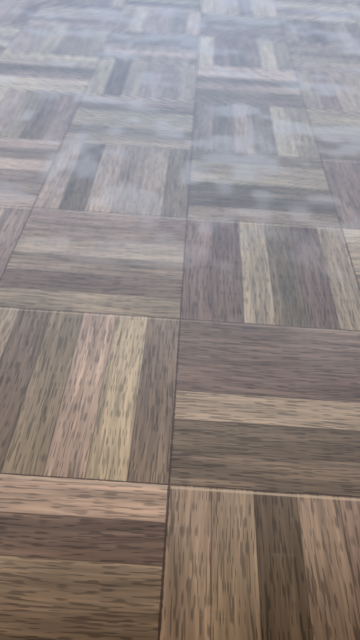
Write a WebGL 1 fragment shader that draws this texture.

```glsl
precision highp float;
// Worn mosaic parquet seen in perspective: square tiles of six strips whose
// direction alternates like a checkerboard. Each pixel averages a small grid of
// floor samples, widened with distance for defocus, then pale window haze is added.

uniform vec2 u_resolution;

// View, in units of canvas height
const float HORIZON = 1.3125;      // height of the vanishing line
const float ROLL = 0.067;          // tilt of the camera
const float VANISH_X = 0.336;      // where the column seams converge
const float TILE_WIDTH = 0.37;     // tile width per unit of depth
const float ROW_START = 0.934;     // inverse depth of row zero
const float ROW_STEP = 0.2995;     // inverse depth per row
const float FAR_BLUR = 0.006;

// Floor, in units of one tile
const float STRIPS = 6.0;
const vec2 SEAM_WIDTH = vec2(0.009, 0.006);
const float STRIP_GAP = 0.03;
const float GRAIN = 0.13;
const float FIBRE = 0.24;
const float PORES = 0.24;

const vec3 DARK_OAK = vec3(0.325, 0.255, 0.205);
const vec3 LIGHT_OAK = vec3(0.665, 0.565, 0.455);
const vec3 ROSE_TINT = vec3(1.03, 0.97, 0.98);
const vec3 HONEY_TINT = vec3(1.01, 1.01, 0.94);
const vec3 SEAM_COLOR = vec3(0.23, 0.17, 0.13);
const vec3 SCUFF_COLOR = vec3(0.66, 0.62, 0.59);

// Light: exposure rises and a cool veil thickens towards the window
const float NEAR_EXPOSURE = 0.83;
const float EXPOSURE_RISE = 0.70;
const vec3 HAZE_COLOR = vec3(0.63, 0.74, 0.895);
const float HAZE = 0.60;

float hash(vec2 p) {
  return fract(sin(dot(p, vec2(127.1, 311.7))) * 43758.5453);
}

float noise(vec2 p) {
  vec2 i = floor(p), f = fract(p);
  f = f * f * (3.0 - 2.0 * f);
  return mix(mix(hash(i), hash(i + vec2(1.0, 0.0)), f.x),
             mix(hash(i + vec2(0.0, 1.0)), hash(i + 1.0), f.x), f.y);
}

// Canvas position to floor position, one unit per tile
vec2 floorPoint(vec2 p) {
  float depth = HORIZON - p.y - ROLL * (p.x - 0.281);
  return vec2((p.x - VANISH_X + ROLL * depth) / (TILE_WIDTH * depth),
              (1.0 / depth - ROW_START) / ROW_STEP);
}

// Colour of one strip; g.x runs across the tile and g.y along the strips
vec3 stripWood(vec2 g, vec2 tile) {
  float strip = floor(g.x * STRIPS);
  vec2 key = tile * vec2(7.0, 13.0) + vec2(strip * 3.0, strip * 5.0);
  float tone = hash(key + 0.37);
  float tint = hash(key + 4.71);
  vec2 seed = vec2(tone, tint) * 60.0;

  float bend = noise(g * vec2(4.0, 1.7) + seed) * 0.035;
  float x = g.x + bend;
  float streak = noise(vec2(x * 48.0, g.y * 2.0) + seed);
  float fibre = noise(vec2(x * 120.0, g.y * 7.0) + seed.yx);
  float pore = noise(vec2(x * 190.0, g.y * 20.0) + seed);
  float cloud = noise(g * vec2(9.0, 3.0) + seed.yx);

  vec3 wood = mix(DARK_OAK, LIGHT_OAK, 0.06 + 0.82 * tone + 0.24 * (cloud - 0.5));
  wood *= mix(ROSE_TINT, HONEY_TINT, tint);
  wood *= 1.0 + GRAIN * (streak * 2.0 - 1.0) + FIBRE * (fibre - 0.5);
  wood *= 1.0 - PORES * smoothstep(0.5, 0.85, pore);

  float f = fract(g.x * STRIPS);
  float gap = 1.0 - smoothstep(0.0, STRIP_GAP, min(f, 1.0 - f));
  return mix(wood, SEAM_COLOR, gap * 0.4);
}

vec3 parquet(vec2 q) {
  vec2 tile = floor(q), f = fract(q);
  bool acrossView = mod(tile.x + tile.y, 2.0) < 0.5;
  vec3 color = stripWood(acrossView ? f.yx : f, tile);
  color *= 0.92 + 0.16 * hash(tile + 2.9);

  // Uneven, gritty seams with a pale worn lip below the rows
  vec2 edge = min(f, 1.0 - f);
  float grit = 0.45 + 0.8 * noise(q * 70.0);
  vec2 seam = 1.0 - smoothstep(SEAM_WIDTH * 0.2 * grit, SEAM_WIDTH * grit, edge);
  float lip = smoothstep(0.005, 0.009, 1.0 - f.y) * (1.0 - smoothstep(0.015, 0.022, 1.0 - f.y));
  color = mix(color, LIGHT_OAK * 1.15, lip * 0.8 * hash(tile + 8.3));
  color = mix(color, SEAM_COLOR, max(seam.x * 0.75, seam.y * 0.6));

  // Rubbed patches and thin scratches in the finish
  float patches = noise(q * vec2(2.3, 3.1) + 5.0) * 0.6 + noise(q * 8.0) * 0.4;
  float worn = smoothstep(0.54, 0.76, patches) * smoothstep(0.2, 3.0, q.y);
  float scratch = smoothstep(0.91, 0.98, noise(vec2(q.x * 3.0 + q.y, q.y * 85.0)));
  return mix(color, SCUFF_COLOR, worn * 0.4 + scratch * 0.1);
}

void main() {
  vec2 p = gl_FragCoord.xy / u_resolution.y;

  // Antialiasing and distance blur
  float spread = 1.0 / u_resolution.y + FAR_BLUR * p.y * p.y * p.y;
  vec3 color = vec3(0.0);
  for (int i = 0; i < 4; i++) {
    for (int j = 0; j < 4; j++) {
      vec2 offset = (vec2(float(i), float(j)) - 1.5) / 4.0;
      color += parquet(floorPoint(p + offset * spread));
    }
  }
  color *= (NEAR_EXPOSURE + EXPOSURE_RISE * p.y) / 16.0;

  // Window light veiling the far floor, strongest near the glare
  vec2 glare = p - vec2(0.27, 0.86);
  float haze = HAZE * p.y + 0.08 * exp(-18.0 * dot(glare, glare));
  gl_FragColor = vec4(mix(color, HAZE_COLOR, haze), 1.0);
}
```
